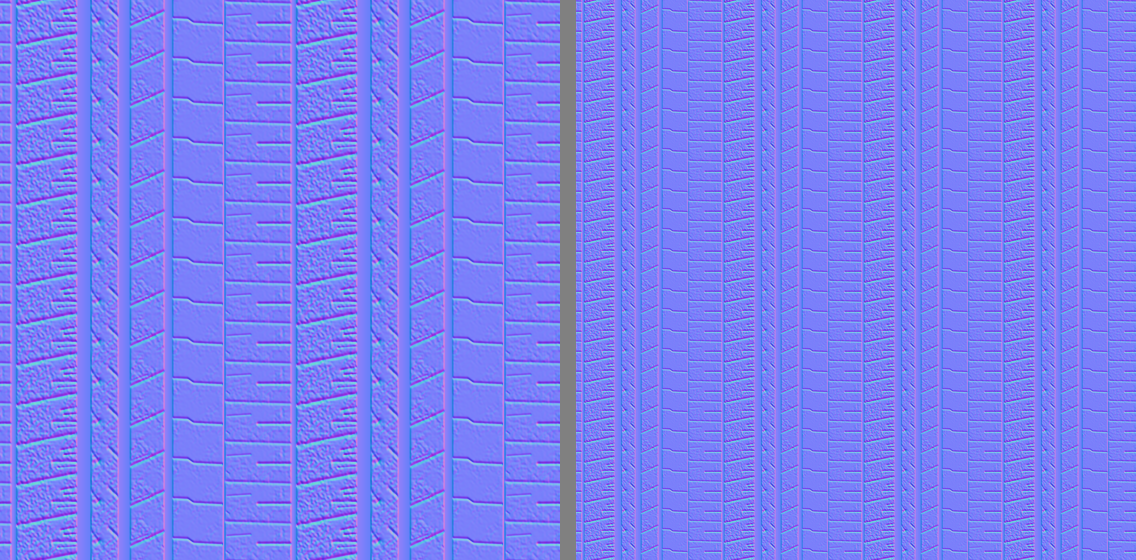
Left: one tile. Right: repeated 2 by 2.
Reproduce this texture map procedurally as a WebGL 2 fragment shader.

```glsl
#version 300 es
precision highp float;
// Tyre tread normal map: ribs split by vertical trenches and cut by sipes.
// A height field is built from grooves and wrapping noise, and its slope
// is encoded as a tangent-space normal colour. 2 treads across, 14 pitches down.
uniform vec2 u_resolution;
out vec4 outColor;

const float CANVAS = 768.0;              // design units per canvas side
const vec2 REPEATS = vec2(2.0, 14.0);    // treads across, pitches down
const vec2 CELL = CANVAS / REPEATS;      // size of one repeat
const float SEAM = 19.0;                 // cell cut, inside a trench
const float SLOPE_STEP = 0.8;            // half width of the slope sample
const float WALL = 1.5;                  // half width of a trench wall
const float GRAIN = 1.9;                 // height of surface roughness
const float ROW_VARIATION = 0.3;         // share of grain unique to each row
const vec3 FLAT_COLOR = vec3(0.48, 0.50, 0.98);

float hash(vec2 p) {
    vec3 q = fract(vec3(p.xyx) * 0.1031);
    q += dot(q, q.yzx + 33.33);
    return fract((q.x + q.y) * q.z);
}

// Value noise whose lattice wraps after "period" cells.
float noise(vec2 p, vec2 period) {
    vec2 i = floor(p), f = fract(p);
    f = f * f * (3.0 - 2.0 * f);
    vec2 a = mod(i, period), b = mod(i + 1.0, period);
    return mix(mix(hash(a), hash(vec2(b.x, a.y)), f.x),
               mix(hash(vec2(a.x, b.y)), hash(b), f.x), f.y) - 0.5;
}

// Rounded cut from a to b, repeated every pitch; returns its depth.
float sipe(vec2 p, vec2 a, vec2 b, float width, float depth) {
    vec2 span = b - a;
    float t = clamp((p.x - a.x) / span.x, 0.0, 1.0);
    vec2 d = p - a - span * t;
    d.y -= CELL.y * round(d.y / CELL.y);
    d.y *= abs(span.x) / length(span);
    return depth * exp(-dot(d, d) / (width * width));
}

// Vertical channel with steep walls and a gently bowled floor: (mask, depth).
vec2 trench(float x, float left, float right, float depth) {
    float mask = smoothstep(left - WALL, left + WALL, x)
               * (1.0 - smoothstep(right - WALL, right + WALL, x));
    float t = clamp((x - left) / (right - left), 0.0, 1.0);
    return vec2(mask, mask * depth * (0.85 + 0.4 * sin(3.14159 * t)));
}

float sipes(vec2 p) {
    float d = 0.0;
    if (p.x < 115.0) {          // shoulder rib: long slants and short teeth
        d += sipe(p, vec2(21.0, 8.0), vec2(107.0, -9.5), 2.7, 3.0);
        d += sipe(p, vec2(73.0, 30.0), vec2(107.0, 30.0), 2.2, 2.4);
        d += sipe(p, vec2(84.0, 14.0), vec2(107.0, 9.5), 2.0, 2.1);
        d += sipe(p, vec2(88.0, 20.5), vec2(107.0, 19.0), 1.6, 1.5);
        d += sipe(p, vec2(80.0, 38.0), vec2(107.0, 36.0), 1.5, 1.0);
    } else if (p.x < 170.0) {   // narrow rib: hooked drop and slash
        d += sipe(p, vec2(126.0, 17.0), vec2(135.0, 29.0), 2.2, 1.8);
        d += sipe(p, vec2(131.0, 32.0), vec2(136.0, 29.0), 3.6, 2.5);
        d += sipe(p, vec2(149.0, 11.0), vec2(161.0, 22.0), 2.2, 2.0);
    } else if (p.x < 231.0) {   // slanted pair
        d += sipe(p, vec2(179.0, 36.0), vec2(225.0, 15.5), 2.3, 2.3);
        d += sipe(p, vec2(179.0, 29.0), vec2(204.0, 20.0), 1.7, 0.9);
    } else if (p.x < 307.5) {   // stepped cut
        float y = 26.0 + 5.0 * smoothstep(256.0, 267.0, p.x)
                + 0.05 * (p.x - 260.0);
        d += sipe(vec2(p.x, p.y - y), vec2(237.0, 0.0), vec2(304.0, 0.0), 2.0, 1.8);
    } else {                    // centre rib: long, faint and strong cuts
        d += sipe(p, vec2(309.0, 2.0), vec2(400.0, 5.0), 2.2, 1.6);
        d += sipe(p, vec2(312.0, 22.0), vec2(343.0, 20.0), 1.6, 0.9);
        d += sipe(p, vec2(354.0, 32.5), vec2(400.0, 32.5), 2.1, 2.3);
        d += sipe(p, vec2(311.0, 44.0), vec2(314.0, 46.0), 1.5, 0.9);
    }
    return d;
}

// Flaky wear: repeated grain plus a little that differs between rows.
float wear(vec2 p) {
    vec2 uv = p / CELL;
    vec2 fine = vec2(120.0, 16.0), patches = vec2(24.0, 3.0);
    vec2 streaks = vec2(110.0, 3.0);
    float same = noise(uv * fine, fine);
    float row = noise(uv * fine + 0.5, fine * vec2(1.0, REPEATS.y));
    float grain = mix(same, row, ROW_VARIATION);
    float patchy = smoothstep(-0.25, 0.25, noise(uv * patches, patches));
    float rough = p.x < 115.0 ? 1.0 : p.x < 170.0 ? 0.7
                : p.x < 231.0 ? 0.75 : p.x < 307.5 ? 0.25 : 0.4;
    rough += 0.4 * (1.0 - smoothstep(238.0, 250.0, p.x)) * step(231.0, p.x);
    float ripple = smoothstep(350.0, 368.0, p.x) * noise(uv * streaks, streaks);
    return GRAIN * (rough * grain * (0.3 + patchy) + 0.5 * ripple * patchy);
}

float height(vec2 p) {
    p.x = mod(p.x - SEAM, CELL.x) + SEAM;
    vec2 cut = trench(p.x, 15.0, 23.0, 1.7) + trench(p.x, 399.0, 407.0, 1.7)
             + trench(p.x, 105.0, 125.0, 2.2) + trench(p.x, 162.0, 179.0, 2.0)
             + trench(p.x, 225.0, 237.0, 1.8) + trench(p.x, 306.0, 309.0, 1.3);
    float rib = 1.0 - min(cut.x, 1.0);
    return rib * (wear(p) - sipes(p)) - cut.y;
}

void main() {
    vec2 p = gl_FragCoord.xy / u_resolution * CANVAS;
    p.y = CANVAS - p.y;         // pitch layout runs downwards
    vec2 e = vec2(SLOPE_STEP, 0.0);
    vec2 slope = vec2(height(p - e.xy) - height(p + e.xy),
                      height(p + e.yx) - height(p - e.yx)) / (2.0 * SLOPE_STEP);
    vec3 normal = normalize(vec3(slope, 1.0));
    outColor = vec4(FLAT_COLOR + 0.5 * (normal - vec3(0.0, 0.0, 1.0)), 1.0);
}
```
